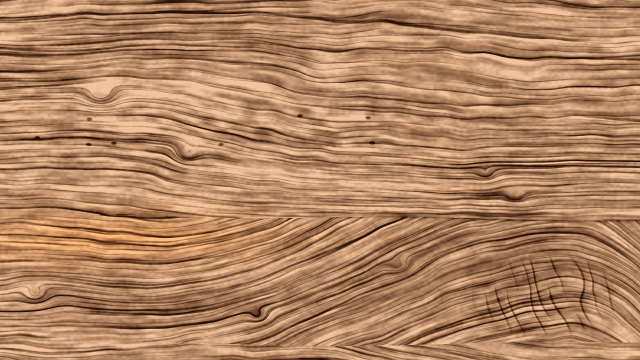
This texture is drawn by a Shadertoy shader. Its source:

```glsl
// Weathered wooden planks with wavy grain, thin dark cracks, knots and a checked burl.

const vec3 DARK_WOOD = vec3(0.21, 0.10, 0.05);
const vec3 PALE_WOOD = vec3(0.88, 0.70, 0.55);
const vec3 MID_DIP = vec3(0.0, 0.083, 0.15);
const vec3 AMBER = vec3(1.07, 0.97, 0.80);
const int KNOTS = 7;

// Knot centres (xy) and radii (z)
const vec3 knots[KNOTS] = vec3[KNOTS](
    vec3(0.28, 0.73, 0.036), vec3(0.52, 0.57, 0.030), vec3(1.35, 0.515, 0.022),
    vec3(1.43, 0.455, 0.024), vec3(1.11, 0.26, 0.026), vec3(0.72, 0.12, 0.026),
    vec3(0.10, 0.18, 0.028));

float hash(vec2 p) {
    vec3 q = fract(p.xyx * 0.1031);
    q += dot(q, q.yzx + 33.33);
    return fract((q.x + q.y) * q.z);
}

float noise(vec2 p) {
    vec2 i = floor(p), f = fract(p);
    f = f * f * (3.0 - 2.0 * f);
    vec2 e = vec2(1.0, 0.0);
    return mix(mix(hash(i), hash(i + e.xy), f.x),
               mix(hash(i + e.yx), hash(i + e.xx), f.x), f.y);
}

// Soft elliptical spot, 1 at its centre
float spot(vec2 p, vec2 centre, vec2 size) {
    vec2 d = (p - centre) / size;
    return exp(-dot(d, d));
}

float seamHeight(float x) {
    return 0.403 - 0.008 * x + 0.004 * sin(x * 7.0);
}

float tornZone(vec2 p) {
    return spot(p, vec2(0.75, 0.64), vec2(0.5, 0.10));
}

float burlZone(vec2 p) {
    return spot(p, vec2(1.52, 0.18), vec2(0.22, 0.12));
}

// Height across the grain; its level lines are the fibres
float grainHeight(vec2 p) {
    float v = p.y + 0.055 * (noise(p * vec2(1.7, 2.0) + 7.0) - 0.5)
            + 0.020 * (noise(p * vec2(5.5, 6.0)) - 0.5)
            + 0.007 * (noise(p * vec2(17.0, 16.0)) - 0.5);
    float knurl = 0.014 * tornZone(p) + 0.025 * burlZone(p);
    v += knurl * (noise(p * vec2(11.0, 14.0) + 31.0) - 0.5);
    if (p.y > seamHeight(p.x)) {
        float band = exp(-pow((p.y - 0.62) / 0.22, 2.0));
        v += band * (0.09 * smoothstep(0.4, 1.3, p.x) - 0.03 * spot(p, vec2(0.4, 0.65), vec2(0.2)));
    } else if (p.y > 0.045 + 0.006 * sin(p.x * 5.0)) {
        float drop = max(p.x - 1.58, 0.0);
        v += 2.2 * drop * drop - 0.36 * smoothstep(0.4, 1.6, p.x);
    } else {
        v += 0.1 * smoothstep(0.8, 1.6, p.x);
    }
    // Fibres bulge around each knot
    for (int i = 0; i < KNOTS; i++) {
        vec2 c = knots[i].xy;
        float r = knots[i].z;
        v -= 0.3 * (p.y - c.y) * spot(p, c, vec2(2.6, 1.8) * r);
        v += 0.9 * r * spot(p, c, vec2(1.2, 0.8) * r);
    }
    return v;
}

// Tapering cracks, one per row, each with a shaded and a lit side
float cracks(float along, float across, float rows, float halfWidth, float slope) {
    float w = across * rows + 1.2 * noise(vec2(along * 0.8, across * 9.0) + rows);
    float id = floor(w);
    float centre = 0.5 + 0.6 * (noise(vec2(along * 1.5, id * 7.3 + rows)) - 0.5)
                 + 0.16 * (noise(vec2(along * 6.0, id * 5.7)) - 0.5);
    float side = w - id - centre;
    float gape = smoothstep(0.25, 0.72, noise(vec2(along * 2.2, id * 3.7 + 2.0 * rows)));
    float width = halfWidth * (0.35 + 0.65 * gape);
    float d = abs(side) / (rows * slope);
    float core = 1.0 - smoothstep(0.35 * width, width, d);
    float flank = exp(-abs(side) * 6.0) * (side > 0.0 ? 0.45 : -0.22);
    return gape * mix(flank, 1.0, core);
}

// Small oval worm holes scattered over a grid
float wormHoles(vec2 p) {
    vec2 g = p * 14.0, id = floor(g);
    vec2 centre = 0.3 + 0.4 * vec2(hash(id + 3.0), hash(id + 9.0));
    float d = length((fract(g) - centre) * vec2(0.6, 1.0));
    return step(abs(p.y - 0.66), 0.07) * step(0.78, hash(id)) * (1.0 - smoothstep(0.03, 0.09, d));
}

// Brightness of the wood: 0 dark, 1 pale
float woodTone(vec2 p) {
    float x = p.x, v = grainHeight(p);
    float slope = clamp((grainHeight(p + vec2(0.0, 0.002)) - v) / 0.002, 0.4, 1.6);

    // Bands, streaks, fibres and grit
    float tone = 0.86 + 0.20 * (noise(vec2(x * 1.8, v * 32.0)) - 0.5)
        + 0.34 * (noise(vec2(x * 4.0, v * 95.0) + 20.0) - 0.5)
        + 0.45 * (noise(vec2(x * 11.0, v * 190.0) + 50.0) - 0.5)
        + (0.30 + 0.3 * tornZone(p)) * (noise(vec2(x * 26.0, v * 95.0) + 80.0) - 0.5)
        + 0.16 * (noise(p * vec2(110.0, 170.0)) - 0.5);

    // Cracks along the grain, then checks across the burl
    tone -= 0.62 * cracks(x, v, 21.0, 0.0046, slope);
    tone -= 0.50 * cracks(x * 1.3, v, 39.0, 0.0034, slope);
    tone -= 0.36 * cracks(x * 1.9, v, 78.0, 0.0022, slope);
    float bent = x + 0.35 * p.y + 0.03 * noise(p * 13.0);
    tone -= 0.5 * smoothstep(0.3, 0.7, burlZone(p)) * cracks(p.y * 6.0, bent, 30.0, 0.004, 1.0);

    // Stains and pale areas
    float blotch = noise(p * vec2(4.0, 9.0) + 230.0);
    tone -= 0.20 * spot(p, vec2(1.36, 0.23), vec2(0.36, 0.14)) * (0.5 + blotch);
    tone -= 0.08 * spot(p, vec2(0.6, 0.17), vec2(0.6, 0.08));
    tone += 0.06 * spot(p, vec2(0.25, 0.62), vec2(0.5, 0.16));

    // Knots, seam and holes
    for (int i = 0; i < KNOTS; i++)
        tone -= 0.25 * spot(p, knots[i].xy, vec2(0.8, 0.5) * knots[i].z);
    float seam = exp(-abs(p.y - seamHeight(x)) / 0.004);
    return tone - 0.5 * seam * smoothstep(0.75, 1.15, x) - 0.7 * wormHoles(p);
}

vec3 woodColour(vec2 p) {
    float t = clamp(woodTone(p), -0.08, 1.1);
    vec3 colour = mix(DARK_WOOD, PALE_WOOD, t) - MID_DIP * t * (1.0 - t);
    float amber = spot(p, vec2(0.3, 0.34), vec2(0.45, 0.07));
    return max(colour * mix(vec3(1.0), AMBER, amber), 0.0);
}

void mainImage(out vec4 fragColor, in vec2 fragCoord) {
    // Average four samples for smooth edges
    vec3 sum = vec3(0.0);
    for (int i = 0; i < 4; i++) {
        vec2 offset = vec2(i % 2, i / 2) * 0.5 - 0.25;
        sum += woodColour((fragCoord + offset) / iResolution.y);
    }
    fragColor = vec4(sum / 4.0, 1.0);
}
```
